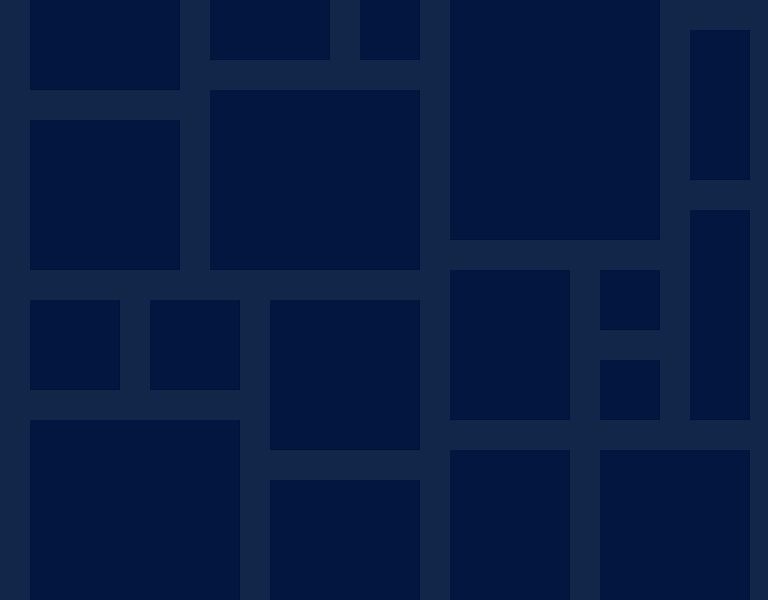
A WebGL 1 fragment shader for this background:

```glsl
precision highp float;

uniform vec2 u_resolution;

// Cut the cell (left, top, right, bottom) at a line and keep the part holding p.
// Returns true for the left or upper part.
bool splitX(inout vec4 cell, vec2 p, float at) {
  bool first = p.x < at;
  if (first) cell.z = at; else cell.x = at;
  return first;
}

bool splitY(inout vec4 cell, vec2 p, float at) {
  bool first = p.y < at;
  if (first) cell.w = at; else cell.y = at;
  return first;
}

vec4 leftHalf(vec4 cell, vec2 p) {
  if (splitY(cell, p, 9.5)) {
    if (splitX(cell, p, 6.5)) splitY(cell, p, 3.5);
    else if (splitY(cell, p, 2.5)) splitX(cell, p, 11.5);
  } else if (splitX(cell, p, 8.5)) {
    if (splitY(cell, p, 13.5)) splitX(cell, p, 4.5);
  } else {
    splitY(cell, p, 15.5);
  }
  return cell;
}

vec4 rightHalf(vec4 cell, vec2 p) {
  if (!splitY(cell, p, 14.5)) {
    splitX(cell, p, 19.5);
  } else if (!splitX(cell, p, 22.5)) {
    cell.y = 0.5;
    splitY(cell, p, 6.5);
  } else if (!splitY(cell, p, 8.5)) {
    if (!splitX(cell, p, 19.5)) splitY(cell, p, 11.5);
  }
  return cell;
}

void main() {
  // Twenty grid units span the height, with y running downward
  float pixel = 20.0 / u_resolution.y;
  vec2 p = vec2(gl_FragCoord.x, u_resolution.y - gl_FragCoord.y) * pixel;

  // Nested cuts; the outer cells run past the top and bottom
  vec4 cell = vec4(0.5, -2.0, 25.5, 22.0);
  bool onLeft = splitX(cell, p, 14.5);
  if (onLeft) cell = leftHalf(cell, p);
  else cell = rightHalf(cell, p);

  // Signed depth inside the tile, leaving half a gutter on each side
  vec2 fromStart = p - cell.xy - 0.5;
  vec2 toEnd = cell.zw - 0.5 - p;
  float endDepth = min(toEnd.x, toEnd.y);
  float depth = min(min(fromStart.x, fromStart.y), endDepth);
  float tile = clamp(depth / pixel + 0.5, 0.0, 1.0);

  // Thin shade along the right and lower edges
  float shade = 1.0 - smoothstep(0.02, 0.06, endDepth);

  vec3 gutterColor = vec3(0.07, 0.15, 0.29);
  vec3 tileColor = vec3(0.008, 0.088, 0.25) * (1.0 - 0.2 * shade);
  gl_FragColor = vec4(mix(gutterColor, tileColor, tile), 1.0);
}
```
